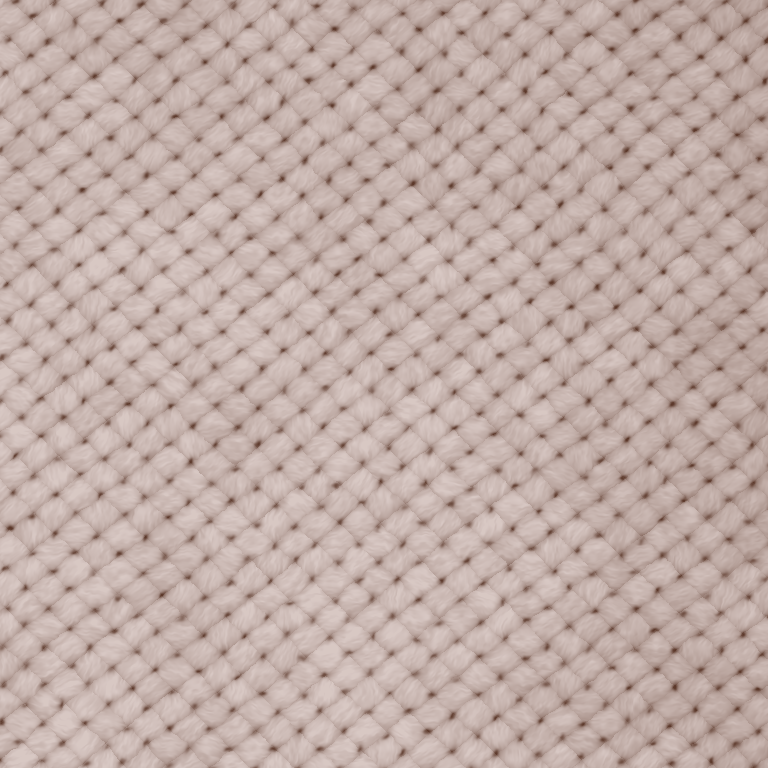
This texture is drawn by a Shadertoy shader. Its source:

```glsl
// Soft blush waffle-knit fleece: furry puffs on a tilted lattice with small dark holes
#define STEP_UP vec2(0.0301, 0.02375)    // lattice step, rising to the right
#define STEP_DOWN vec2(0.0263, -0.02575) // lattice step, falling to the right
#define ANCHOR vec2(0.514, 0.514)        // position of one hole
#define HOLE_SIZE 0.0034
#define HALO_SIZE 0.0078
#define HOLE_JITTER 0.13
#define BEND 0.010
#define FUR_AMOUNT 0.27
#define SHADOW_COLOR vec3(0.42, 0.29, 0.24)
#define FLEECE_COLOR vec3(0.80, 0.73, 0.71)

float hash(vec2 p) {
    vec3 q = fract(vec3(p.xyx) * 0.1031);
    q += dot(q, q.yzx + 33.33);
    return fract((q.x + q.y) * q.z);
}

vec2 hash2(vec2 p) {
    return vec2(hash(p + 17.3), hash(p + 71.9));
}

float noise(vec2 p) {
    vec2 i = floor(p), f = fract(p);
    f = f * f * (3.0 - 2.0 * f);
    return mix(mix(hash(i), hash(i + vec2(1, 0)), f.x),
               mix(hash(i + vec2(0, 1)), hash(i + vec2(1, 1)), f.x), f.y);
}

vec2 noise2(vec2 p) {
    return vec2(noise(p), noise(p + 43.7)) - 0.5;
}

vec2 rotate(vec2 p, float angle) {
    float c = cos(angle), s = sin(angle);
    return vec2(c * p.x + s * p.y, c * p.y - s * p.x);
}

// Darkness of the holes and their soft surroundings
float holeShade(vec2 cell, mat2 lattice) {
    float shade = 0.0;
    vec2 base = floor(cell + 0.5);
    for (int y = -1; y <= 1; y++)
    for (int x = -1; x <= 1; x++) {
        vec2 id = base + vec2(x, y);
        vec2 jitter = (hash2(id) - 0.5) * HOLE_JITTER * 2.0;
        vec2 d = rotate(lattice * (cell - id - jitter), 0.2 + 0.9 * hash(id + 5.1));
        d *= vec2(0.72, 1.15);
        float r2 = dot(d, d);
        float depth = mix(0.35, 0.72, hash(id + 29.0));
        shade += depth * exp(-r2 / (HOLE_SIZE * HOLE_SIZE));
        shade += 0.21 * exp(-r2 / (HALO_SIZE * HALO_SIZE));
    }
    return shade;
}

// Short fibres, combed in a different direction on every puff
float fur(vec2 local, vec2 id) {
    vec2 p = rotate(local, 0.6 + 2.0 * (hash(id + 3.7) - 0.5));
    p += 0.004 * noise2(local * 70.0 + id * 7.0);
    vec2 offset = hash2(id) * 90.0;
    float coarse = noise(p * vec2(70.0, 170.0) + offset);
    float fine = noise(p * vec2(130.0, 370.0) + offset + 31.0);
    return 0.5 * coarse + 0.5 * fine - 0.5;
}

void mainImage(out vec4 fragColor, in vec2 fragCoord) {
    vec2 uv = fragCoord / iResolution.xy;
    mat2 lattice = mat2(STEP_UP, STEP_DOWN);

    // Slack in the cloth, plus a fuzzy outline from the pile
    vec2 cloth = uv + BEND * noise2(uv * 4.0) + 0.004 * noise2(uv * 38.0);
    cloth += 0.0022 * noise2(uv * 190.0);
    vec2 cell = inverse(lattice) * (cloth - ANCHOR);
    vec2 id = floor(cell);
    vec2 f = fract(cell) - 0.5;

    // Rounded puffs: creases at the cell borders, lit from above
    vec2 edge = pow(abs(f) * 2.0, vec2(4.0));
    float crease = 0.13 * edge.x + 0.19 * edge.y;
    float slope = 0.09 * (f.x - f.y);
    float tone = 1.01 - crease + slope - holeShade(cell, lattice);

    // Pile, uneven puffs and flattened patches
    tone += FUR_AMOUNT * fur(lattice * f, id);
    tone += 0.07 * (hash(id + 11.0) - 0.5);
    tone += 0.10 * (noise(uv * 9.0 + 4.0) - 0.5);

    // Broad light, falling off to the right and to the top
    tone += 0.03 - 0.13 * smoothstep(0.45, 1.05, uv.x);
    tone -= 0.06 * smoothstep(0.6, 1.0, uv.y);

    vec3 color = mix(SHADOW_COLOR, FLEECE_COLOR, clamp(tone, -0.15, 1.12));
    fragColor = vec4(color, 1.0);
}
```
